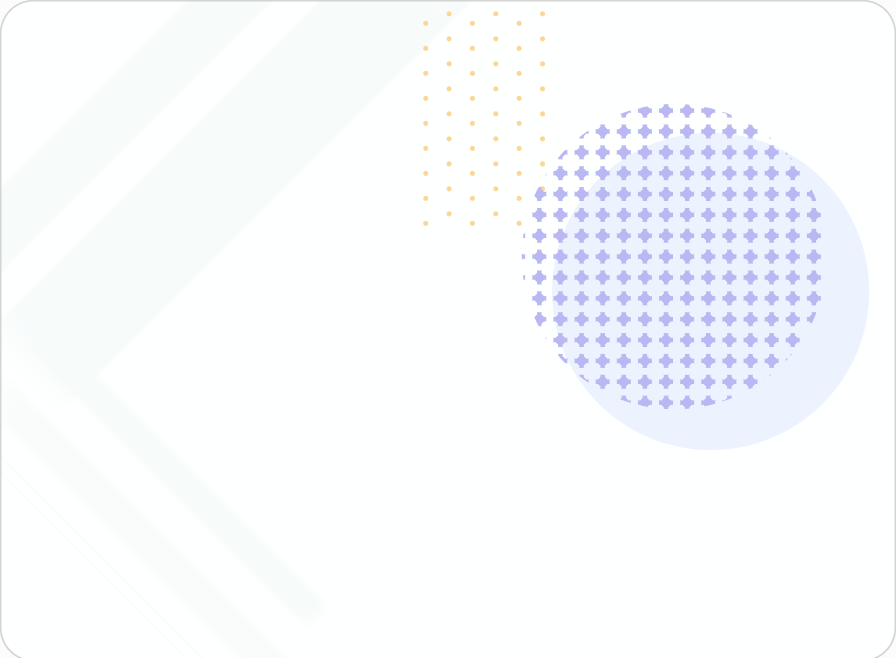
Write a WebGL 2 fragment shader that draws this background.

```glsl
#version 300 es
precision highp float;
// White rounded card with faint diagonal bands, amber dots and a disc of violet plus signs.
uniform vec2 u_resolution;
out vec4 fragColor;

// Coverage of the inside of a signed distance, softened over one pixel.
float fill(float d) {
    return clamp(0.5 - d * u_resolution.y, 0.0, 1.0);
}

// Soft-edged interval from a to b.
float band(float v, float a, float b, float blur) {
    return smoothstep(a - blur, a + blur, v) * (1.0 - smoothstep(b - blur, b + blur, v));
}

float roundBox(vec2 p, vec2 halfSize, float r) {
    vec2 q = abs(p) - halfSize + r;
    return length(max(q, 0.0)) + min(max(q.x, q.y), 0.0) - r;
}

// Plus sign with a slightly swollen centre.
float plusSign(vec2 p) {
    p = abs(p);
    float arms = max(max(p.x, p.y) - 0.0106, min(p.x, p.y) - 0.0034);
    float heart = p.x + p.y - 0.0105;
    return min(arms, heart);
}

// Rising bands in the upper left, falling stripes below them.
float diagonalBands(vec2 p) {
    float down = 1.0 - p.y;
    float rise = p.x + down;
    float fall = down - p.x;
    float upper = band(rise, 0.287, 0.415, 0.006);
    upper += band(rise, 0.488, 0.718, 0.006);
    upper *= 1.0 - smoothstep(0.43, 0.55, fall);
    float lower = band(fall, 0.425, 0.485, 0.012) * (1.0 - smoothstep(1.39, 1.44, rise));
    lower += 0.8 * band(fall, 0.565, 0.635, 0.012);
    lower += 0.5 * band(fall, 0.690, 0.697, 0.003);
    lower += 0.4 * band(fall, 0.715, 0.720, 0.003);
    lower *= smoothstep(0.52, 0.70, rise);
    return min(upper + lower, 1.0);
}

// Staggered grid: every other column sits a little higher.
float amberDots(vec2 p) {
    vec2 pitch = vec2(0.0355, 0.0380);
    vec2 g = p - vec2(0.647, 0.9645);
    float column = round(g.x / pitch.x);
    g.y -= 0.0145 * mod(column, 2.0);
    float row = round(g.y / pitch.y);
    float inside = step(0.0, column) * step(column, 5.0) * step(-8.0, row) * step(row, 0.0);
    return inside * fill(length(g - vec2(column, row) * pitch) - 0.0038);
}

// Grid of plus signs cut to a circle.
float plusDisc(vec2 p) {
    vec2 pitch = vec2(0.0321, 0.0317);
    vec2 g = p - vec2(1.0443, 0.610);
    vec2 cell = g - round(g / pitch) * pitch;
    return fill(plusSign(cell)) * fill(length(p - vec2(1.025, 0.610)) - 0.232);
}

void main() {
    vec2 p = gl_FragCoord.xy / u_resolution.y;
    float aspect = u_resolution.x / u_resolution.y;

    vec3 color = vec3(0.995, 1.0, 1.0);
    color = mix(color, vec3(0.970, 0.984, 0.982), diagonalBands(p));
    color = mix(color, vec3(0.99, 0.84, 0.58), amberDots(p));

    // Pale blue disc behind the plus signs
    color = mix(color, vec3(0.928, 0.953, 0.995), fill(length(p - vec2(1.080, 0.557)) - 0.241));
    color = mix(color, vec3(0.73, 0.72, 0.95), plusDisc(p));

    // Card outline, its lower edge just below the canvas
    float card = roundBox(p - vec2(0.5 * aspect, 0.4975), vec2(0.5 * aspect - 0.001, 0.5015), 0.05);
    color = mix(color, vec3(0.99), fill(-card));
    color = mix(color, vec3(0.83), fill(abs(card) - 0.0013));

    fragColor = vec4(color, 1.0);
}
```
